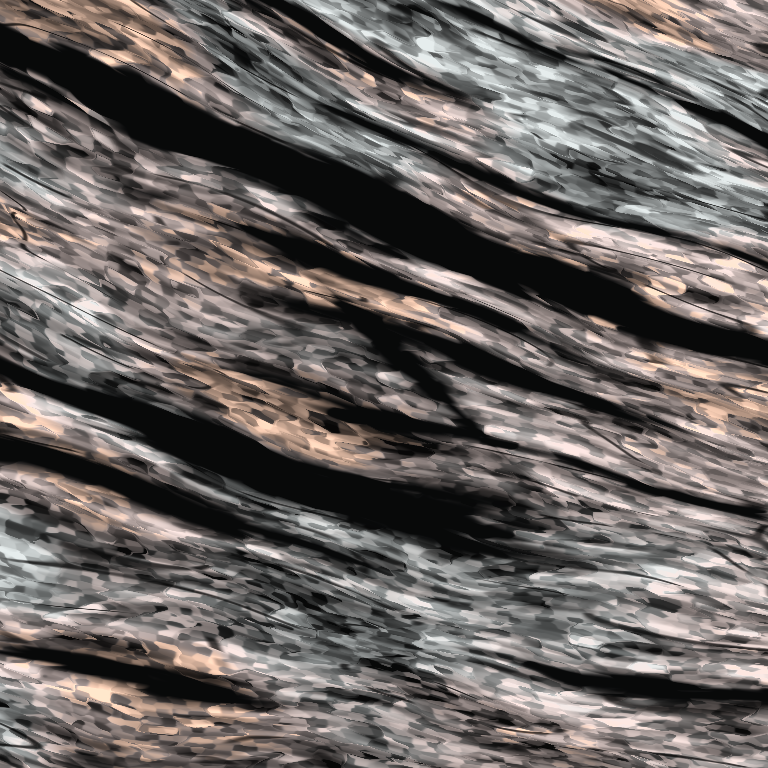
Reproduce this texture procedurally as a WebGL 1 fragment shader.

```glsl
precision highp float;
// Weathered layered rock: slanting strata, flaky grains and deep dark clefts.
// Soft cellular noise, stretched along the bedding, gives the grain and tints;
// tapered gaps with ragged rims are cut into it by distance functions.

uniform vec2 u_resolution;

const float LOW_SLOPE = 0.20;      // fall of the bedding at the bottom
const float HIGH_SLOPE = 0.58;     // and at the top
const float MEAN_TONE = 0.52;
const float CONTRAST = 1.18;
const float RAGGED = 0.024;        // roughness of the cleft rims
const int MINOR_CLEFTS = 13;
const vec3 COOL_TINT = vec3(0.97, 1.00, 1.00);
const vec3 WARM_TINT = vec3(1.07, 0.98, 0.96);
const vec3 RUST_TINT = vec3(1.18, 0.98, 0.86);
const vec3 CLEFT_COLOR = vec3(0.030, 0.034, 0.036);

float hash(vec2 p) {
  return fract(sin(dot(p, vec2(127.1, 311.7))) * 43758.545);
}

// Cellular noise with a random value per cell; low sharpness melts the borders.
float cells(vec2 p, float sharpness) {
  vec2 base = floor(p);
  float total = 0.0;
  float weights = 0.0;
  for (int j = -1; j <= 1; j++) {
    for (int i = -1; i <= 1; i++) {
      vec2 id = base + vec2(float(i), float(j));
      vec2 site = id + 0.15 + 0.7 * vec2(hash(id + 7.3), hash(id + 31.9));
      vec2 d = p - site;
      float w = exp(-sharpness * dot(d, d));
      total += w * hash(id);
      weights += w;
    }
  }
  return total / max(weights, 1e-6);
}

// Signed distance across a gap that tapers to both ends along x.
float cleft(vec2 q, vec2 center, float halfLength, float halfWidth) {
  float t = (q.x - center.x) / halfLength;
  return abs(q.y - center.y) - halfWidth * (1.0 - t * t);
}

float cleftDistance(vec2 uv, vec2 bed) {
  float gap = cleft(bed, vec2(0.48, 0.955), 0.80, 0.043);
  gap = min(gap, cleft(bed, vec2(0.36, 0.515), 0.48, 0.030));
  // An oblique fracture crosses the strata.
  vec2 oblique = vec2(uv.x, uv.y + 0.95 * uv.x);
  gap = min(gap, cleft(oblique, vec2(0.54, 1.03), 0.14, 0.020));
  for (int i = 0; i < MINOR_CLEFTS; i++) {
    float n = float(i);
    float level = (n + 0.3 + 0.5 * hash(vec2(n, 2.0))) * 1.5 / float(MINOR_CLEFTS);
    float halfLength = mix(0.16, 0.50, hash(vec2(n, 5.0)));
    float halfWidth = mix(0.007, 0.017, hash(vec2(n, 8.0)));
    vec2 center = vec2(hash(vec2(n, 11.0)), level);
    gap = min(gap, cleft(bed, center, halfLength, halfWidth));
  }
  return gap;
}

void main() {
  vec2 uv = gl_FragCoord.xy / u_resolution;

  // Bedding coordinates: x runs along the strata, y across them.
  vec2 bed = vec2(uv.x, uv.y + uv.x * mix(LOW_SLOPE, HIGH_SLOPE, uv.y));
  bed.y += 0.012 * sin(bed.x * 7.0 + bed.y * 9.0) + 0.005 * sin(bed.x * 19.0 - bed.y * 23.0);

  // Broad patches, strata and flakes, from coarse to fine.
  float patches = cells(bed * vec2(3.0, 8.0) + 3.0, 4.0) - 0.5;
  float strata = cells(bed * vec2(5.0, 38.0) + 17.0, 5.0) - 0.5;
  float streaks = cells(bed * vec2(13.0, 105.0) + 41.0, 6.0) - 0.5;
  float flakes = cells(bed * vec2(24.0, 66.0) + 2.0 * strata + 59.0, 18.0) - 0.5;
  float grains = cells(bed * vec2(52.0, 135.0) + 2.0 * flakes + 83.0, 14.0) - 0.5;
  float relief = 0.26 * patches + 0.32 * strata + 0.34 * streaks + 0.28 * flakes + 0.36 * grains;
  float tone = MEAN_TONE + CONTRAST * relief;

  // Pale chips among the flakes.
  tone += 0.20 * smoothstep(0.40, 0.48, flakes) * smoothstep(-0.1, 0.2, patches);

  // Hairline cracks follow contours of stretched noise.
  float contour = abs(cells(bed * vec2(4.0, 25.0) + 97.0, 5.0) - 0.5);
  float crack = 1.0 - smoothstep(0.008, 0.055, contour);
  tone *= 1.0 - 0.75 * crack * smoothstep(-0.15, 0.15, streaks + 0.5 * patches);

  // Clefts: a ragged dark core inside a soft shadow, with a lit rim.
  float gap = cleftDistance(uv, bed);
  gap += RAGGED * (0.9 * strata + 0.6 * streaks + 0.5 * flakes);
  tone *= mix(0.62, 1.0, smoothstep(0.0, 0.035, gap));
  tone += 0.07 * smoothstep(0.012, 0.03, gap) * (1.0 - smoothstep(0.03, 0.07, gap));
  float open = 1.0 - smoothstep(-0.007, 0.007, gap);

  // Mineral tints: cool grey, rosy grey and a little rust.
  float mineral = cells(bed * vec2(3.5, 9.0) + 121.0, 5.0) + 0.25 * grains;
  vec3 tint = mix(COOL_TINT, WARM_TINT, smoothstep(0.25, 0.65, mineral));
  tint = mix(tint, RUST_TINT, smoothstep(0.70, 0.90, mineral + 0.25 * flakes));
  vec3 rock = clamp(tone, 0.03, 0.93) * tint;

  gl_FragColor = vec4(mix(rock, CLEFT_COLOR, open), 1.0);
}
```
